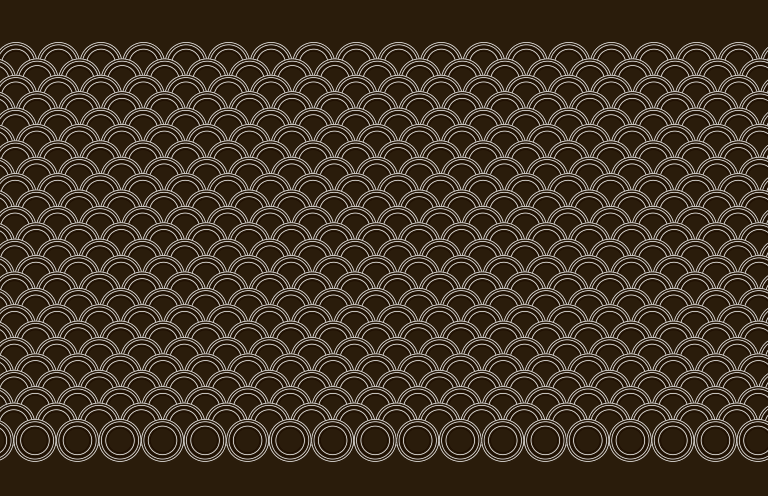
Give the GLSL for this pattern, as a WebGL 2 fragment shader.

```glsl
#version 300 es
precision highp float;
// Overlapping scale pattern: staggered rows of triple-ringed discs on dark brown.

uniform vec2 u_resolution;
out vec4 fragColor;

// Lengths are in canvas widths.
const float ROWS = 24.0;
const float SPACING = 0.05538;                // between disc centres in a row
const float ROW_STEP = 0.02134;               // between rows
const float ROW_SHIFT = 0.02756;              // sideways stagger per row
const vec2 FIRST_CENTRE = vec2(0.0208, 0.5632); // a disc of the top row
const vec3 RING_RADII = vec3(0.02734, 0.0243, 0.0186);
const float LINE_WIDTH = 0.00094;
const float RIM_OFFSET = 0.0026;              // darker band beside each line
const float RIM_WIDTH = 0.0013;

const vec3 GROUND = vec3(0.165, 0.108, 0.043);
const vec3 RIM = vec3(0.11, 0.05, 0.0);
const vec3 LINE = vec3(1.0);

// Share of a pixel covered by a band of given width, at distance d from its middle.
float band(float d, float width, float pixel) {
    float lo = max(d - 0.5 * pixel, -0.5 * width);
    float hi = min(d + 0.5 * pixel, 0.5 * width);
    return clamp((hi - lo) / pixel, 0.0, 1.0);
}

// Colour of one disc at a given distance from its centre.
vec3 discColour(float dist, float pixel) {
    float line = 0.0;
    float rim = 0.0;
    for (int i = 0; i < 3; i++) {
        float d = abs(dist - RING_RADII[i]);
        line = max(line, band(d, LINE_WIDTH, pixel));
        rim = max(rim, band(d - RIM_OFFSET, RIM_WIDTH, pixel));
    }
    return mix(mix(GROUND, RIM, rim), LINE, line);
}

void main() {
    float pixel = 1.0 / u_resolution.x;
    vec2 p = gl_FragCoord.xy * pixel;
    float nearestRow = floor((FIRST_CENTRE.y - p.y) / ROW_STEP + 0.5);
    float edge = RING_RADII.x + 0.5 * LINE_WIDTH;
    vec3 colour = GROUND;

    // Paint downwards, so that each lower row covers the one above.
    for (int k = -2; k <= 2; k++) {
        float row = nearestRow + float(k);
        if (row < 0.0 || row >= ROWS) continue;
        vec2 q = p - FIRST_CENTRE - vec2(row * ROW_SHIFT, -row * ROW_STEP);
        q.x -= SPACING * floor(q.x / SPACING + 0.5);
        float dist = length(q);
        float cover = clamp((edge - dist) / pixel + 0.5, 0.0, 1.0);
        // Sample inside the edge, so that coverage alone fades the outer line.
        float inner = min(dist, RING_RADII.x);
        vec3 disc = discColour(inner, pixel);
        float outer = band(dist - RING_RADII.x, LINE_WIDTH, pixel);
        vec3 fill = dist > RING_RADII.x - 1.5 * pixel ? GROUND : disc;
        colour = mix(colour, fill, cover);
        colour = mix(colour, LINE, dist > RING_RADII.x - 1.5 * pixel ? outer : 0.0);
    }
    fragColor = vec4(colour, 1.0);
}
```
